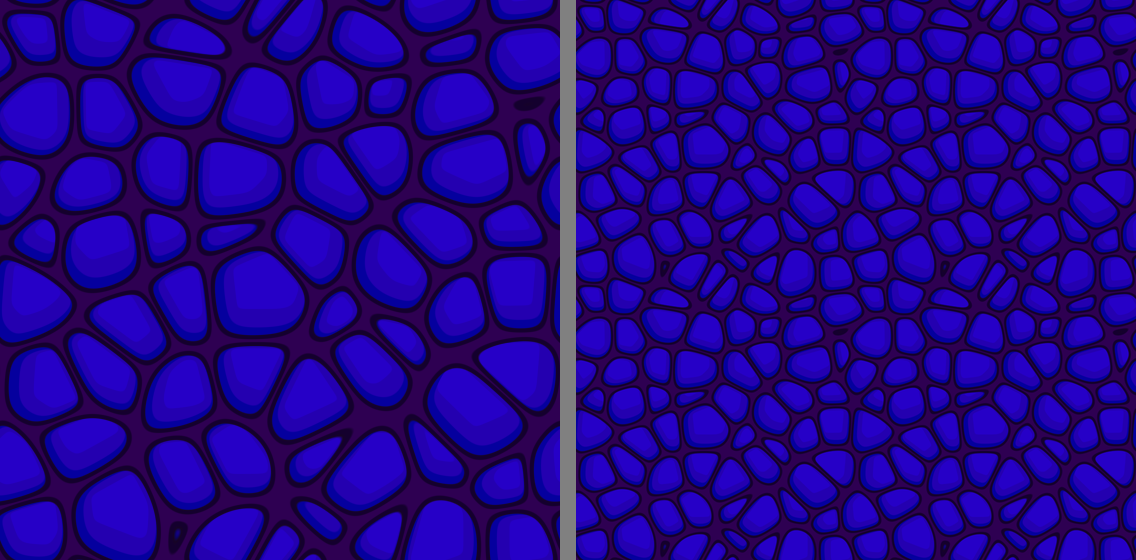
Left: one tile. Right: repeated 2 by 2.
Reproduce this texture procedurally as a WebGL 1 fragment shader.

```glsl
precision highp float;
// Tiling cartoon wall of rounded blue stones with dark outlines and purple mortar.

uniform vec2 u_resolution;

#define CELLS 8.0          // stones per side, whole so that it tiles
#define JITTER 0.82        // scatter of the stone centres
#define SIZE_SPREAD 0.55   // difference between large and small stones
#define STONE_EDGE 0.064   // inset of the stone from the cell border
#define MORTAR_EDGE 0.008  // inset where the outline ends
#define ROUND_SMALL 0.07   // corner rounding of small stones
#define ROUND_LARGE 0.13   // corner rounding of large stones
#define SHADE_WIDTH 0.11   // mean width of the shaded rim
#define FACET_WIDTH 0.33   // mean inset of the bright facet
#define FACET_ROUND 0.03   // corner rounding of the bright facet

const vec3 MORTAR = vec3(0.18, 0.0, 0.32);
const vec3 OUTLINE = vec3(0.08, 0.0, 0.18);
const vec3 CREASE = vec3(0.09, 0.02, 0.13);
const vec3 SHADE = vec3(0.02, 0.0, 0.62);
const vec3 BODY = vec3(0.14, 0.0, 0.69);
const vec3 FACET = vec3(0.15, 0.0, 0.78);

float hash(vec2 p) {
  return fract(sin(dot(p, vec2(127.1, 311.7))) * 43758.5453);
}

// Stone centre in xy, size from 0 to 1 in z; wraps at the canvas border
vec3 stoneSite(vec2 cell) {
  vec2 id = mod(cell, CELLS);
  vec2 offset = vec2(hash(id + 0.37), hash(id + 19.73)) - 0.5;
  return vec3(cell + 0.5 + JITTER * offset, hash(id + 41.19));
}

// Squared distance reduced by the size of the stone
float power(vec2 p, vec3 site) {
  vec2 d = p - site.xy;
  return dot(d, d) - SIZE_SPREAD * site.z;
}

float cover(float dist, float edge, float pixel) {
  return smoothstep(edge - pixel, edge + pixel, dist);
}

void main() {
  vec2 p = gl_FragCoord.xy / u_resolution * CELLS;
  float pixel = 0.75 * CELLS / min(u_resolution.x, u_resolution.y);

  // Find the stone that owns this point
  vec2 home = floor(p);
  vec2 ownCell = home;
  vec3 own = vec3(0.0);
  float nearest = 1000.0;
  for (int y = -2; y <= 2; y++) {
    for (int x = -2; x <= 2; x++) {
      vec2 cell = home + vec2(float(x), float(y));
      vec3 site = stoneSite(cell);
      float d = power(p, site);
      if (d < nearest) {
        nearest = d;
        own = site;
        ownCell = cell;
      }
    }
  }

  // Light falls from above; each stone is turned a little
  vec2 ownId = mod(ownCell, CELLS);
  float turn = 0.9 * (hash(ownId + 7.31) - 0.5);
  vec2 shadeDir = normalize(vec2(-0.6 + turn, -0.8));
  vec2 facetDir = normalize(vec2(-0.35 + turn, -0.95));
  float rounding = mix(ROUND_SMALL, ROUND_LARGE, own.z);

  // Smooth minimum of the distances to all sides of outline, body and facet
  vec3 sums = vec3(0.0);
  vec3 softness = vec3(rounding, 0.8 * rounding, FACET_ROUND);
  for (int y = -3; y <= 3; y++) {
    for (int x = -3; x <= 3; x++) {
      vec2 cell = ownCell + vec2(float(x), float(y));
      vec3 site = stoneSite(cell);
      vec2 across = site.xy - own.xy;
      float gap = length(across);
      if (gap > 0.01) {
        vec2 normal = across / gap;
        float side = (power(p, site) - nearest) / (2.0 * gap);
        float reach = clamp(side + dot(p - own.xy, normal), 0.0, 0.9);
        float chip = 0.16 * (hash(mod(cell, CELLS) + 3.1 * ownId) - 0.5);
        float shade = SHADE_WIDTH * (1.0 + dot(normal, shadeDir));
        float facet = FACET_WIDTH * (1.0 + 0.75 * dot(normal, facetDir)) + chip;
        vec3 sides = side - reach * vec3(0.0, shade, max(facet, shade + 0.03));
        sums += exp(-sides / softness);
      }
    }
  }
  vec3 inset = -softness * log(sums);

  // Layer the flat tones from the mortar up to the bright facet
  float stone = cover(inset.x, STONE_EDGE, pixel);
  vec3 blue = mix(SHADE, BODY, cover(inset.y, STONE_EDGE, pixel));
  blue = mix(blue, FACET, cover(inset.z, STONE_EDGE, pixel));
  vec3 color = mix(MORTAR, OUTLINE, cover(inset.x, MORTAR_EDGE, pixel));
  color = mix(color, CREASE, cover(inset.x, STONE_EDGE - 0.012, pixel));
  color = mix(color, blue, stone);
  gl_FragColor = vec4(color, 1.0);
}
```
